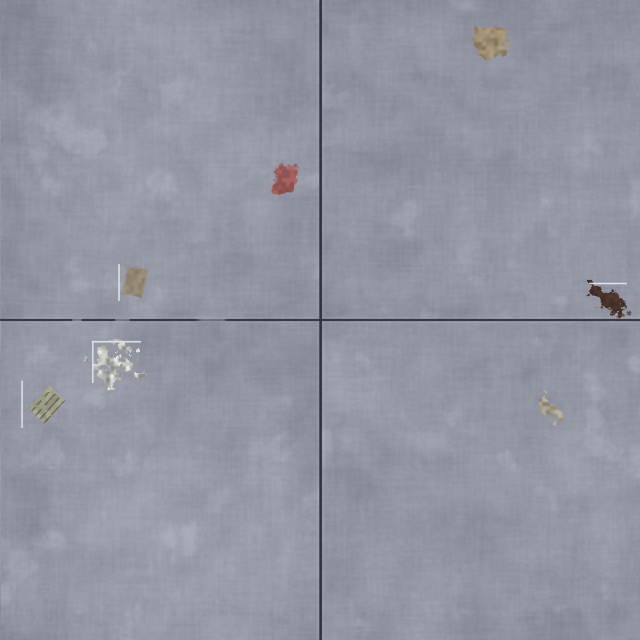
Give the GLSL for this texture, as a Shadertoy shader.

```glsl
#define TILES 2.0
#define SEAM_CENTRE vec2(0.501, 0.5)
#define SEAM_HALF vec2(0.0021, 0.0016)
#define SEAM_COLOR vec3(0.15, 0.17, 0.20)
#define STONE_DARK vec3(0.465, 0.475, 0.525)
#define STONE_LIGHT vec3(0.665, 0.675, 0.725)
#define MARK_COLOR vec3(0.88, 0.89, 0.91)
#define MARK_HALF 0.0012
#define SCRAPS 7
#define MARKS 5

// Centre and half size of each scrap
const vec4 SHAPE[SCRAPS] = vec4[](
    vec4(0.447, 0.719, 0.016, 0.020), vec4(0.768, 0.934, 0.023, 0.022),
    vec4(0.210, 0.559, 0.016, 0.022), vec4(0.949, 0.535, 0.027, 0.009),
    vec4(0.178, 0.432, 0.026, 0.020), vec4(0.074, 0.368, 0.024, 0.018),
    vec4(0.859, 0.363, 0.021, 0.008));
// Colour and raggedness of each scrap
const vec4 TINT[SCRAPS] = vec4[](
    vec4(0.59, 0.32, 0.31, 0.012), vec4(0.60, 0.53, 0.42, 0.014),
    vec4(0.56, 0.52, 0.43, 0.003), vec4(0.25, 0.16, 0.12, 0.026),
    vec4(0.73, 0.74, 0.71, 0.040), vec4(0.63, 0.63, 0.53, 0.003),
    vec4(0.64, 0.61, 0.53, 0.020));
const float ANGLE[SCRAPS] = float[](-0.25, 0.05, -0.2, -0.5, 0.4, 0.84, -0.8);
// Ends of the thin white marks
const vec4 MARK[MARKS] = vec4[](
    vec4(0.186, 0.531, 0.186, 0.586), vec4(0.922, 0.557, 0.978, 0.557),
    vec4(0.145, 0.403, 0.145, 0.466), vec4(0.145, 0.466, 0.219, 0.466),
    vec4(0.0345, 0.333, 0.0345, 0.404));

float hash(vec2 p) {
    vec3 q = fract(p.xyx * 0.1031);
    q += dot(q, q.yzx + 33.33);
    return fract((q.x + q.y) * q.z);
}

float noise(vec2 p) {
    vec2 i = floor(p), f = fract(p);
    f = f * f * (3.0 - 2.0 * f);
    return mix(mix(hash(i), hash(i + vec2(1, 0)), f.x),
               mix(hash(i + vec2(0, 1)), hash(i + vec2(1, 1)), f.x), f.y);
}

float fbm(vec2 p) {
    float sum = 0.0, amp = 0.5;
    for (int i = 0; i < 5; i++) {
        sum += amp * noise(p);
        p = mat2(1.6, 1.2, -1.2, 1.6) * p + 17.3;
        amp *= 0.5;
    }
    return sum / 0.97;
}

float boxDistance(vec2 p, vec2 size) {
    vec2 d = abs(p) - size;
    return length(max(d, 0.0)) + min(max(d.x, d.y), 0.0);
}

float cover(float d, float blur) {
    return 1.0 - smoothstep(-blur, blur, d);
}

// Cloudy concrete with fine brushed streaks, different in each tile
vec3 stone(vec2 uv) {
    vec2 tile = floor((uv - SEAM_CENTRE) * TILES + 1.0);
    vec2 p = uv + 7.0 * tile + 3.0;
    float clouds = fbm(p * 5.0) - 0.5;
    float mottle = fbm(p * 22.0 + 2.0 * clouds) - 0.5;
    float streaks = noise(p * vec2(25, 260)) + noise(p * vec2(260, 25)) - 1.0;
    float grain = noise(p * 240.0) - 0.5;
    vec2 inTile = fract((uv - SEAM_CENTRE) * TILES) - 0.5;
    float tone = 0.55 + 0.55 * clouds + 0.42 * mottle + 0.09 * streaks + 0.10 * grain;
    tone -= 0.35 * dot(inTile, inTile) - 0.05;
    tone += 0.22 * smoothstep(0.66, 0.8, fbm(p * 14.0 + 40.0));
    return mix(STONE_DARK, STONE_LIGHT, clamp(tone, 0.0, 1.0));
}

void mainImage(out vec4 fragColor, in vec2 fragCoord) {
    vec2 uv = fragCoord / iResolution.xy;
    float aa = 0.75 / iResolution.y;
    vec3 color = stone(uv);

    // Seams with a pale rim; the left part of the level seam is chipped
    vec2 seam = abs(uv - SEAM_CENTRE) - SEAM_HALF;
    color += 0.035 * cover(min(seam.x, seam.y) - 0.003, 0.003);
    float chips = smoothstep(0.66, 0.76, noise(vec2(uv.x * 42.0, 5.0)))
                * step(uv.x, SEAM_CENTRE.x);
    float dark = max(cover(seam.x, aa), cover(seam.y, aa) * (1.0 - 0.6 * chips));
    color = mix(color, SEAM_COLOR, 0.93 * dark);

    // Scattered scraps
    for (int i = 0; i < SCRAPS; i++) {
        float c = cos(ANGLE[i]), s = sin(ANGLE[i]), rag = TINT[i].w;
        vec2 q = mat2(c, -s, s, c) * (uv - SHAPE[i].xy);
        float rough = fbm(uv * 75.0 + float(i) * 9.0) - 0.5;
        float d = boxDistance(q, SHAPE[i].zw) + 2.0 * rag * rough;
        vec3 tint = TINT[i].rgb * (1.0 + (0.2 + 12.0 * rag) * (noise(uv * 160.0) - 0.5));
        // Printed rows on the ticket
        if (i == 5) tint *= 1.0 - 0.3 * smoothstep(0.3, 0.8, sin(q.y * 700.0))
                                * step(0.35, noise(q * vec2(220, 90) + 8.0));
        color = mix(color, tint, 0.92 * cover(d, aa + 0.0012));
    }

    // Thin white marks
    for (int i = 0; i < MARKS; i++) {
        vec2 a = MARK[i].xy, b = MARK[i].zw;
        float d = boxDistance(uv - 0.5 * (a + b), 0.5 * (b - a) + MARK_HALF);
        color = mix(color, MARK_COLOR, cover(d, aa));
    }
    fragColor = vec4(color, 1.0);
}
```
